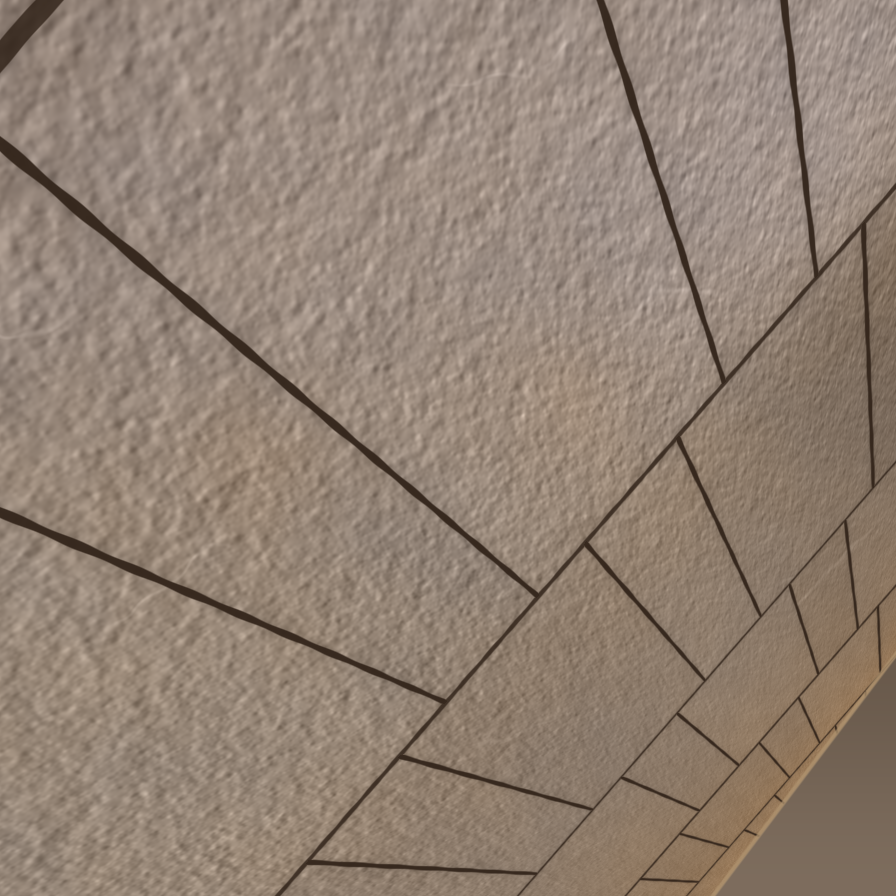
Give the GLSL for this texture, as a Shadertoy shader.

```glsl
// Rough stone slabs on a wall seen in steep perspective, above a smooth plain strip.
// Courses are even in reciprocal depth; cross joints radiate from one vanishing
// point. Cellular bumps lit from one side give the grain, layered sines the stains.
#define VANISH vec2(0.992, 0.005)
#define ROW_SLANT 0.871
#define COURSE_STEP 0.874
#define COURSE_START 0.5466
#define SLAB_PERIOD 0.458
#define SLAB_NARROW 0.152
#define GRAIN_SCALE 92.0
#define GRAIN_DEPTH 0.085
#define JOINT_WIDTH 0.0036
#define JOINT_COLOR vec3(0.20, 0.145, 0.105)

vec3 hash3(vec2 p) {
    vec3 k = vec3(dot(p, vec2(127.1, 311.7)), dot(p, vec2(269.5, 183.3)), dot(p, vec2(113.5, 71.9)));
    return fract(sin(k) * 43758.55);
}

// Soft cellular bumps: one raised or sunken grain in each cell
float grainHeight(vec2 p) {
    vec2 cell = floor(p), local = p - cell;
    float height = 0.0;
    for (int j = -1; j <= 1; j++)
    for (int i = -1; i <= 1; i++) {
        vec2 o = vec2(i, j);
        vec3 h = hash3(cell + o);
        vec2 d = o + 0.15 + 0.7 * h.xy - local;
        height += (h.z * 2.0 - 1.0) * exp(-4.5 * dot(d, d));
    }
    return height;
}

float relief(vec2 p) {
    vec2 e = vec2(0.12, 0.30);
    return grainHeight(p + e) - grainHeight(p - e);
}

// Layered sines, each turned and warped by the last
float mottle(vec2 p) {
    float sum = 0.0, amp = 0.5;
    for (int i = 0; i < 5; i++) {
        sum += amp * sin(p.x + 1.3 * sin(p.y)) * cos(p.y * 0.9 + 0.7);
        p = mat2(1.3, 1.2, -1.2, 1.3) * p + 2.1;
        amp *= 0.62;
    }
    return sum;
}

float glow(vec2 p, vec2 center, vec2 size) {
    vec2 d = (p - center) / size;
    return exp(-dot(d, d));
}

void mainImage(out vec4 fragColor, in vec2 fragCoord) {
    vec2 uv = fragCoord / iResolution.xy;
    float px = 1.0 / min(iResolution.x, iResolution.y);

    // Perspective coordinates: nearness, position along a course, course depth
    vec2 q = vec2(VANISH.x - uv.x, uv.y - VANISH.y);
    float near = max(q.x + q.y * ROW_SLANT, 0.06);
    float along = q.x / near;
    float invDepth = 1.0 / (near + 0.026);
    float depth = (invDepth - COURSE_START) / COURSE_STEP;
    float course = floor(depth);

    // Slabs alternate wide and narrow; every other course is shifted by half
    float shifted = along - 0.119 - mod(course, 2.0) * SLAB_PERIOD * 0.5;
    float slab = floor(shifted / SLAB_PERIOD);
    float local = shifted - slab * SLAB_PERIOD;
    float narrow = 1.0 - step(SLAB_NARROW, local);
    vec3 slabRandom = hash3(vec2(slab * 2.0 + narrow + 7.0, course + 3.0));

    // Distances to joints, in canvas units
    float crossGap = min(min(local, SLAB_PERIOD - local), abs(local - SLAB_NARROW));
    float crossDist = crossGap * near / length(vec2(1.0 - along, along * ROW_SLANT));
    float rowGap = abs(depth - floor(depth + 0.5)) * COURSE_STEP;
    float rowDist = rowGap / (invDepth * invDepth) / length(vec2(1.0, ROW_SLANT));

    // Grain follows the perspective, finer with distance
    vec2 grainPos = vec2(1.75 * along, log(near)) * GRAIN_SCALE;
    float wobble = 0.0006 * near * sin(grainPos.y * 0.9 + sin(grainPos.x));
    float fade = mix(0.25, 1.0, smoothstep(0.2, 0.85, near));
    float bumps = relief(grainPos) + 0.55 * relief(grainPos * 0.47 + 9.0)
                + 0.5 * relief(grainPos * 1.8 + 31.0);
    float stain = mottle(uv * 11.0 + slabRandom.xy * 2.0);
    float fine = mottle(grainPos * 0.32);

    // Broad light: pale and cool at upper right, warm and darker down the courses
    vec3 stone = mix(vec3(0.585, 0.520, 0.458), vec3(0.608, 0.548, 0.507), smoothstep(0.15, 0.85, uv.y));
    stone += vec3(0.035, 0.038, 0.048) * glow(uv, vec2(0.86, 0.85), vec2(0.20, 0.28));
    stone -= vec3(0.035, 0.038, 0.040) * glow(uv, vec2(0.0, 1.0), vec2(0.28));
    vec3 lower = mix(vec3(0.555, 0.485, 0.420), vec3(0.545, 0.445, 0.345), smoothstep(1.5, 4.5, depth));
    stone = mix(stone, lower, smoothstep(0.75, 1.25, depth));
    stone -= 0.055 * glow(uv, vec2(1.0, 0.60), vec2(0.16, 0.28)) * step(1.0, depth);
    stone += (slabRandom.z - 0.5) * 0.025;
    stone += vec3(0.010, 0.002, -0.009) * stain + 0.010 * stain + 0.016 * fine;
    stone += vec3(0.018, 0.002, -0.018) * (glow(uv, vec2(0.28, 0.48), vec2(0.09)) + glow(uv, vec2(0.64, 0.55), vec2(0.08)));
    stone += vec3(1.0, 0.97, 0.94) * bumps * GRAIN_DEPTH * fade;

    // Sparse pale veins
    float veinWave = uv.y - 0.55 * uv.x + 0.035 * stain + 0.02 * sin(uv.x * 23.0);
    float vein = abs(fract(veinWave * 2.7 + 0.85) - 0.5) / 2.7;
    float veinMask = smoothstep(0.15, 0.65, sin(uv.x * 17.0 + 1.4) * cos(uv.y * 9.0 + 0.5));
    stone += 0.055 * veinMask * (1.0 - smoothstep(0.0, 0.003 + px, vein));

    // Dark recessed joints with a soft worn margin
    float crossWidth = JOINT_WIDTH * near + 0.0003;
    float rowWidth = 0.0033 * near * near + 0.0005;
    float joint = max(1.0 - smoothstep(crossWidth - px, crossWidth + px, crossDist + wobble),
                      0.88 * (1.0 - smoothstep(rowWidth - px, rowWidth + px, rowDist + wobble)));
    float margin = exp(-min(crossDist / crossWidth, rowDist / rowWidth) * 0.7);
    vec3 color = mix(stone * (1.0 - 0.16 * margin), JOINT_COLOR, joint * 0.95);

    // Plain strip at lower right with a lit rim
    float strip = (uv.x - 0.797 - uv.y * 0.757) / 1.254;
    color += vec3(0.06, 0.035, 0.005) * exp(-abs(strip) * 45.0) * (1.0 - joint);
    vec3 plain = mix(vec3(0.49, 0.425, 0.365), vec3(0.41, 0.35, 0.295), smoothstep(0.0, 0.28, uv.y));
    color = mix(color, plain, smoothstep(-px, px, strip));
    color = mix(color, vec3(0.69, 0.58, 0.44), 0.75 * (1.0 - smoothstep(0.001, 0.0025 + px, abs(strip + 0.001))));

    fragColor = vec4(clamp(color, 0.0, 1.0), 1.0);
}
```
